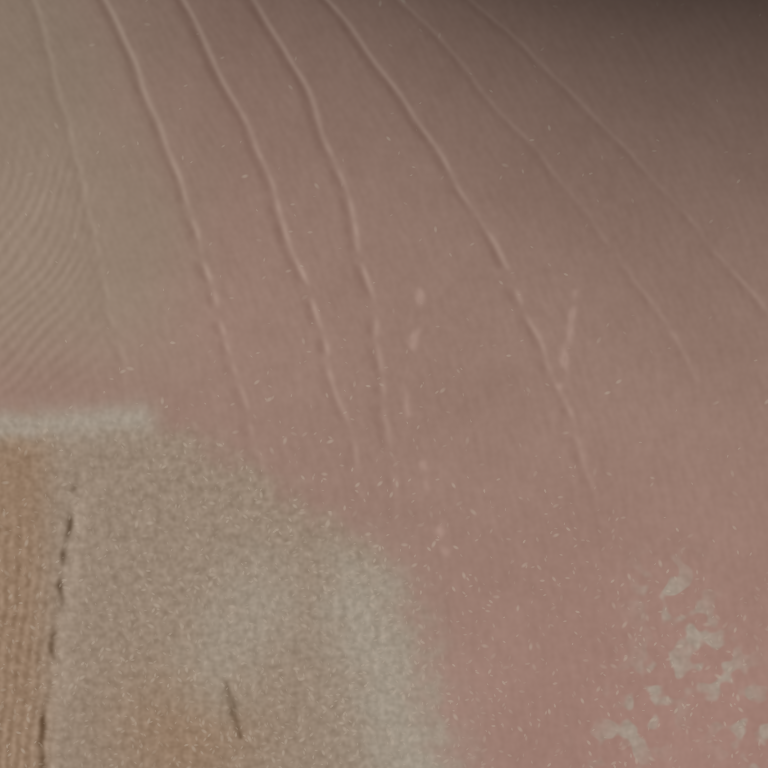
Reproduce this texture procedurally as a WebGL 2 fragment shader.

```glsl
#version 300 es
precision highp float;

uniform vec2 u_resolution;
out vec4 outColor;

vec2 hash2(vec2 p) {
    vec3 q = fract(p.xyx * vec3(0.1031, 0.1030, 0.0973));
    q += dot(q, q.yzx + 33.33);
    return fract((q.xx + q.yz) * q.zy);
}

float gradientDot(vec2 cell, vec2 corner, vec2 f) {
    float angle = 6.2832 * hash2(cell + corner).x;
    return dot(vec2(cos(angle), sin(angle)), f - corner);
}

float noise(vec2 p) {
    vec2 i = floor(p), f = p - i;
    vec2 u = f * f * f * (f * (f * 6.0 - 15.0) + 10.0);
    vec2 e = vec2(0.0, 1.0);
    return 1.4 * mix(mix(gradientDot(i, e.xx, f), gradientDot(i, e.yx, f), u.x),
                     mix(gradientDot(i, e.xy, f), gradientDot(i, e.yy, f), u.x), u.y);
}

float fbm(vec2 p) {
    float sum = 0.0, gain = 0.55;
    for (int i = 0; i < 4; i++) {
        sum += gain * noise(p);
        p = mat2(1.6, 1.2, -1.2, 1.6) * p + 7.3;
        gain *= 0.5;
    }
    return sum;
}

float bell(float d, float width) {
    return exp(-d * d / (width * width));
}

float segment(vec2 p, vec2 a, vec2 b) {
    vec2 ab = b - a;
    return length(p - a - ab * clamp(dot(p - a, ab) / dot(ab, ab), 0.0, 1.0));
}

// Scattered, randomly turned soft flakes
float flakes(vec2 p, float cells, float density) {
    vec2 q = p * cells, home = floor(q);
    float cover = 0.0;
    for (int y = -1; y <= 1; y++)
    for (int x = -1; x <= 1; x++) {
        vec2 id = home + vec2(x, y);
        vec2 place = hash2(id), kind = hash2(id + 91.7);
        float a = 6.2832 * kind.y;
        vec2 d = mat2(cos(a), sin(a), -sin(a), cos(a)) * (q - id - place);
        float shape = length(d * vec2(1.0, 2.0));
        float size = 0.25 + 0.3 * place.y;
        cover = max(cover, smoothstep(size, 0.1, shape) * step(kind.x, density));
    }
    return cover;
}

// Fan of curved creases: light ridge beside a dark groove
float creases(vec2 p) {
    float t = 1.0 - p.y, relief = 0.0;
    for (int i = 0; i < 7; i++) {
        float k = float(i);
        float bend = 1.0 + 2.5 * bell(k - 3.0, 0.8);
        float reach = (0.3 + 0.14 * k) / bend;
        float x = 0.045 + 0.095 * k + reach * (1.0 - exp(-bend * t));
        float d = p.x - x + 0.007 * noise(vec2(p.y * 14.0, k * 5.3));
        float broken = smoothstep(-0.5, 0.5, noise(vec2(p.y * 38.0, k * 9.1)));
        float strength = mix(1.0, broken, smoothstep(0.05, 0.4, t));
        strength *= smoothstep(0.8, 0.35, t) * (k > 4.0 || k < 1.0 ? 0.45 : 1.0);
        relief += strength * (bell(d, 0.0045) - 0.6 * bell(d + 0.009, 0.007));
    }
    return relief;
}

void main() {
    vec2 p = gl_FragCoord.xy / u_resolution;
    float top = 1.0 - p.y;
    float cloud = fbm(p * 5.0), rough = fbm(p * 24.0 + 3.7);

    // Broad skin tones
    vec3 color = mix(vec3(0.597, 0.488, 0.440), vec3(0.625, 0.492, 0.450),
                     smoothstep(0.6, 0.0, p.y) * smoothstep(0.3, 0.9, p.x));
    float leftSide = smoothstep(0.27, 0.07, p.x - 0.18 * top + 0.1 * cloud) * smoothstep(0.45, 0.62, p.y);
    color = mix(color, vec3(0.590, 0.520, 0.455), 0.8 * leftSide);
    color += 0.022 * cloud + 0.012 * rough;

    // Dry lower area and chalky patches
    float edge = 0.46 - 0.6 * max(p.x - 0.2, 0.0) + 0.06 * cloud + 0.04 * rough;
    float dry = smoothstep(0.035, -0.035, p.y - edge);
    dry *= smoothstep(0.04, -0.03, p.x + 0.2 * p.y - 0.57 + 0.05 * rough);
    vec3 dryTone = mix(vec3(0.590, 0.520, 0.455), vec3(0.580, 0.480, 0.395),
                       max(smoothstep(0.09, 0.03, p.x), bell(length(p - vec2(0.24, 0.04)), 0.1)));
    color = mix(color, dryTone + 0.02 * rough, dry);
    float band = bell(segment(p, vec2(0.0, 0.445), vec2(0.18, 0.455)) + 0.012 * rough, 0.021);
    float chalk = 0.7 * bell(segment(p, vec2(0.47, 0.22), vec2(0.54, 0.0)) + 0.04 * rough, 0.06);
    chalk = max(chalk, 0.5 * bell(segment(p, vec2(0.34, 0.22), vec2(0.28, 0.13)) + 0.04 * rough, 0.06));
    float peel = min(segment(p, vec2(0.87, 0.23), vec2(1.0, 0.02)), segment(p, vec2(0.87, 0.13), vec2(0.81, 0.03)));
    peel = bell(peel, 0.04) * smoothstep(-0.05, 0.3, noise(p * 32.0) + 0.4 * noise(p * 70.0));
    chalk = max(max(chalk, 0.8 * band), 0.75 * peel);
    color = mix(color, vec3(0.640, 0.605, 0.550), chalk);

    // Fine grain stretched along the creases
    float along = p.x - 0.4 * (1.0 - exp(-1.5 * top));
    float fibre = noise(vec2(along * 120.0, p.y * 38.0));
    float pores = noise(p * 95.0) + 0.6 * noise(p * 170.0 + 5.1);
    color += 0.011 * fibre + pores * mix(0.009, 0.042, max(dry, chalk));

    // Curved skin ridges at the left border
    float arc = length((p - vec2(-0.12, 0.84)) * vec2(1.0, 0.8)) + 0.012 * noise(p * 9.0);
    float arcArea = smoothstep(0.17, 0.05, p.x) * smoothstep(0.46, 0.53, p.y) * smoothstep(0.86, 0.72, p.y);
    float wave = sin(arc * 470.0) * (0.6 + 0.4 * noise(p * 30.0));
    float comb = sin((p.x - 0.1 * p.y + 0.006 * noise(p * 12.0)) * 460.0);
    float combArea = smoothstep(0.1, 0.03, p.x) * smoothstep(0.38, 0.25, p.y);
    color += 0.022 * wave * arcArea + 0.024 * comb * combArea;

    // Creases, branching folds and cracks
    color += creases(p) * vec3(0.070, 0.075, 0.072);
    float fold = min(segment(p, vec2(0.548, 0.62), vec2(0.527, 0.48)), segment(p, vec2(0.527, 0.48), vec2(0.58, 0.28)));
    fold = min(fold, segment(p, vec2(0.75, 0.62), vec2(0.73, 0.5)));
    color += 0.06 * bell(fold + 0.004 * rough, 0.006) * smoothstep(-0.3, 0.4, noise(p * 40.0));
    float crackX = p.x - 0.05 - 0.13 * p.y + 0.006 * noise(vec2(p.y * 24.0, 2.5));
    float crackArea = smoothstep(0.4, 0.33, p.y);
    float crackDepth = smoothstep(-0.4, 0.4, noise(vec2(p.y * 30.0, 8.2)));
    color += crackArea * (0.035 * bell(crackX - 0.012, 0.012) - 0.17 * crackDepth * bell(crackX, 0.0045));
    float nick = segment(p, vec2(0.295, 0.11), vec2(0.313, 0.04)) + 0.006 * rough;
    color -= 0.11 * bell(nick, 0.005);

    // Loose flakes, denser toward the bottom and along the fan
    float fan = bell(p.x - 0.35 - 0.15 * top, 0.22) * smoothstep(0.75, 0.3, p.y);
    float low = smoothstep(0.42, 0.15, p.y + 0.12 * cloud);
    float density = 0.015 + 0.13 * fan + 0.2 * low + 0.15 * dry;
    float specks = max(flakes(p, 75.0, density), 0.8 * flakes(p + 4.3, 115.0, density));
    specks *= 0.35 + 0.65 * smoothstep(-0.3, 0.3, rough);
    color = mix(color, vec3(0.705, 0.645, 0.580), 0.55 * specks);

    // Falloff of light toward the upper right
    float corner = length(p - vec2(1.0, 1.05));
    float shade = 0.22 * exp(-top * 9.0) * smoothstep(-0.3, 0.8, p.x) + 0.22 * bell(corner, 0.4);
    shade += 0.07 * smoothstep(0.55, 1.0, p.y);
    color *= 1.0 - shade;

    outColor = vec4(clamp(color, 0.0, 1.0), 1.0);
}
```
